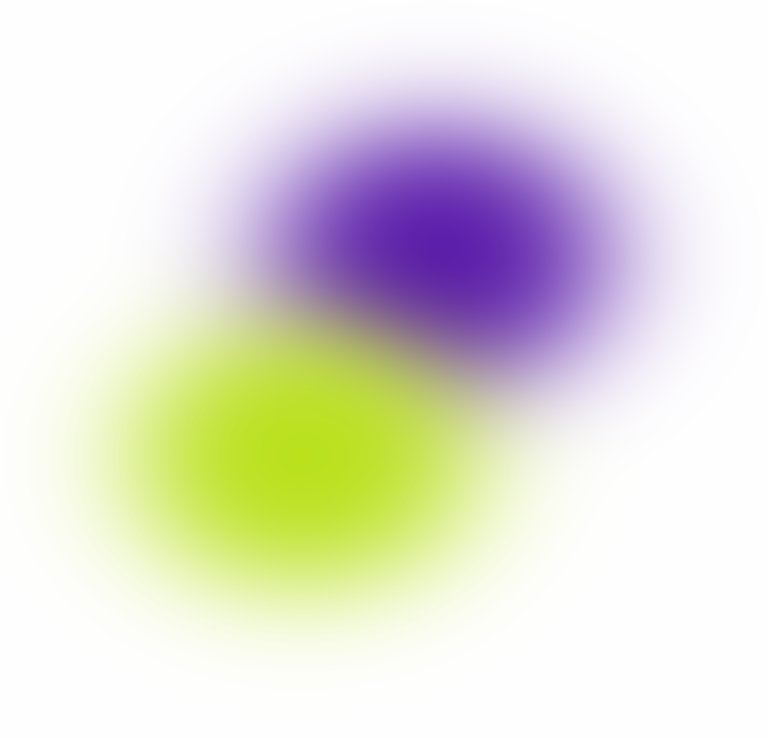
Reproduce this background procedurally as a Shadertoy shader.

```glsl
// Two soft elliptical glows on white: a violet one at the upper right, with
// a lime one laid over its lower left edge. Each glow's opacity follows
// a normal falloff across the rim of an ellipse, like a blurred disc.

// Positions and radii are fractions of the canvas, origin at the lower left.
const vec3 PAPER = vec3(0.998);
const vec3 VIOLET = vec3(0.345, 0.095, 0.665);
const vec3 LIME = vec3(0.725, 0.880, 0.100);

const vec2 VIOLET_CENTER = vec2(0.569, 0.650);
const vec2 LIME_CENTER = vec2(0.394, 0.383);
const vec2 VIOLET_RADII = vec2(0.203, 0.166);
const vec2 LIME_RADII = vec2(0.203, 0.166);

const float SOFTNESS = 0.42; // standard deviation of the rim, in radii

// Smooth approximation of the cumulative normal distribution.
float normalCdf(float z) {
    return 0.5 + 0.5 * tanh(z * (0.7979 + 0.0357 * z * z));
}

// Opacity of a blurred ellipse: one half at its rim, near one at its centre.
float glow(vec2 uv, vec2 center, vec2 radii) {
    float rimDistance = 1.0 - length((uv - center) / radii);
    return normalCdf(clamp(rimDistance / SOFTNESS, -5.0, 5.0));
}

void mainImage(out vec4 fragColor, in vec2 fragCoord) {
    vec2 uv = fragCoord / iResolution.xy;

    // Layers from back to front.
    vec3 color = PAPER;
    color = mix(color, VIOLET, glow(uv, VIOLET_CENTER, VIOLET_RADII));
    color = mix(color, LIME, glow(uv, LIME_CENTER, LIME_RADII));

    fragColor = vec4(color, 1.0);
}
```
